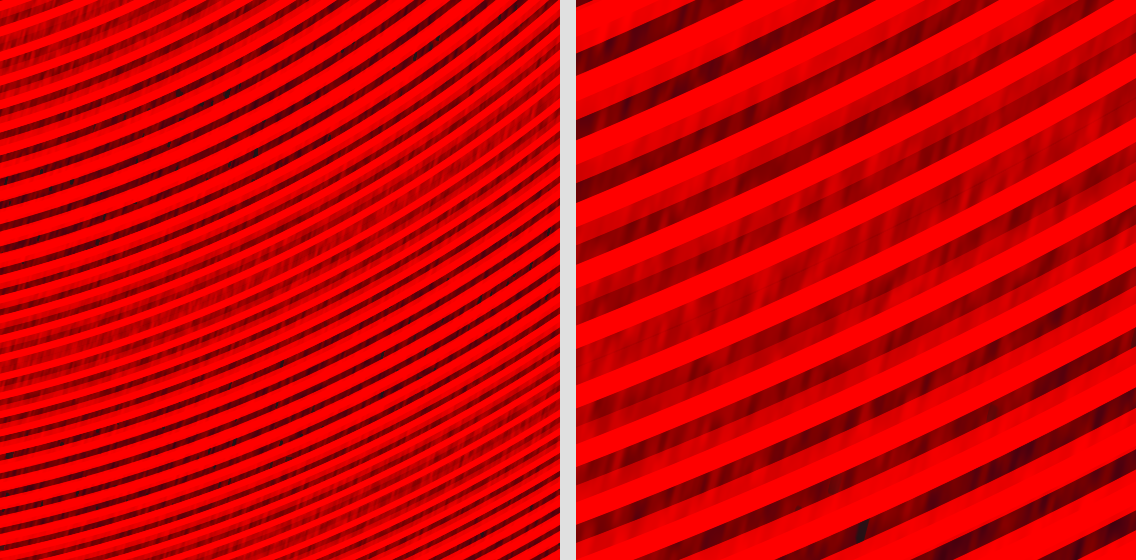
Left, the full canvas; right, a detail of the centre.
Write a Shadertoy shader that draws this pattern.

```glsl
// Concentric red arcs spaced evenly in squared radius, so they tighten outward.
// A slower beat slides a dark bar across each gap and fades its contrast;
// slanted streak noise and rare black flecks wear the gaps.

const vec2 ARC_CENTER = vec2(-0.587, 2.786);
const float LINE_PERIOD = 0.166;   // squared radius per line
const float LINE_ORIGIN = 5.068;
const float LINE_DUTY = 0.39;      // share of a period filled by the line
const float BEAT_PERIOD = 2.45;    // squared radius per beat
const float BEAT_ORIGIN = 5.09;
const float BAR_HALF = 0.27;       // half width of the dark bar, in gaps
const float STREAK_SLANT = 0.25;
const float PI = 3.14159;

float hash(vec2 cell) {
    vec3 h = fract(vec3(cell.xyx) * 0.1031);
    h += dot(h, h.yzx + 33.33);
    return fract((h.x + h.y) * h.z);
}

float valueNoise(vec2 p) {
    vec2 cell = floor(p);
    vec2 f = smoothstep(0.1, 0.9, fract(p));
    float low = mix(hash(cell), hash(cell + vec2(1, 0)), f.x);
    float high = mix(hash(cell + vec2(0, 1)), hash(cell + vec2(1, 1)), f.x);
    return mix(low, high, f.y);
}

// Noise drawn out along a steep slanted direction
float streaks(vec2 p, vec2 density, float seed) {
    vec2 q = vec2(p.x - STREAK_SLANT * p.y, p.y + 0.3 * p.x);
    return valueNoise(q * density + seed);
}

// Coverage of a strip, given the distance from its middle
float strip(float dist, float halfWidth, float blur) {
    return 1.0 - smoothstep(halfWidth - blur, halfWidth + blur, abs(dist));
}

void mainImage(out vec4 fragColor, in vec2 fragCoord) {
    vec2 p = fragCoord / iResolution.y;
    vec2 ray = p - ARC_CENTER;
    float r2 = dot(ray, ray);

    // Phase within one line period and within one beat
    float phase = (r2 - LINE_ORIGIN) / LINE_PERIOD;
    float blur = 0.6 * 2.0 * length(ray) / (LINE_PERIOD * iResolution.y);
    float offset = fract(phase + 0.5) - 0.5;
    float beat = fract((r2 - BEAT_ORIGIN) / BEAT_PERIOD + 0.5) - 0.5;
    float contrast = cos(PI * beat);

    // Dark bar sliding through the gap between two lines
    float gapWidth = 1.0 - LINE_DUTY;
    float gap = (fract(phase) - 0.5 * LINE_DUTY) / gapWidth;
    float barMiddle = 0.5 + clamp(1.2 * beat, -0.25, 0.25);
    float bar = strip(gap - barMiddle, BAR_HALF, blur / gapWidth);
    float shade = mix(0.71 + 0.27 * contrast, 0.67 - 0.27 * contrast, bar);

    // Streaked wear, weaker where the gap is bright
    float grain = 0.6 * streaks(p, vec2(150.0, 36.0), 0.0)
                + 0.4 * streaks(p, vec2(250.0, 60.0), 41.0) - 0.5;
    shade += grain * mix(0.36, 0.12, smoothstep(0.65, 0.95, shade));
    vec3 gapColor = vec3(shade, 0.0, 0.05 * smoothstep(0.5, 0.3, shade));

    // Rare flecks in the darkest bars
    float fleck = smoothstep(0.88, 0.94, streaks(p, vec2(120.0, 42.0), 97.0));
    fleck *= bar * smoothstep(0.6, 0.95, contrast);
    gapColor = mix(gapColor, vec3(0.07, 0.09, 0.1), 0.85 * fleck);

    float line = strip(offset, 0.5 * LINE_DUTY, blur);
    vec3 color = mix(gapColor, vec3(1.0, 0.0, 0.0), line);
    fragColor = vec4(clamp(color, 0.0, 1.0), 1.0);
}
```
